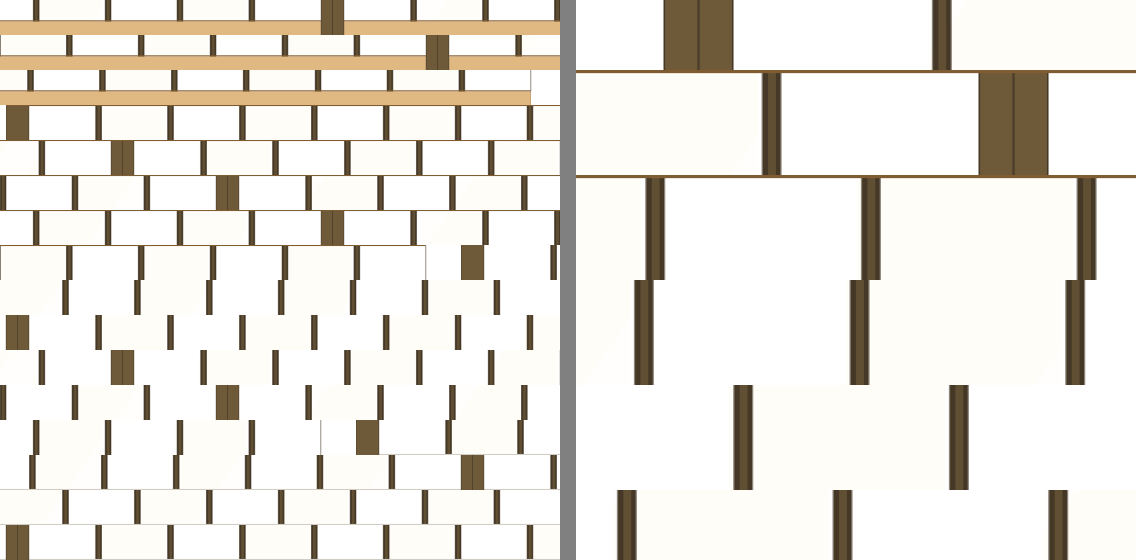
Left, the full canvas; right, a detail of the centre.
A Shadertoy shader for this pattern:

```glsl
// Long railing wrapped into sixteen rows: posts, thin bars, pale panels, four trims.
#define ROWS 16.0        // rows down; one row height is the length unit
#define GROUP_START 48.1667
#define GROUP_LEN 77.0   // four sections and a blank gap
#define RAIL_LEN 76.0
#define SECTION 19.0     // distance from post to post
#define POST_W 0.667
#define BAR_PITCH (SECTION / 9.25)
#define BAR_W 0.167
#define BAND_TOP 0.61
#define LINE_W 0.03
#define SHEEN_PERIOD 4.3

const vec3 WHITE = vec3(1.0);
const vec3 CREAM = vec3(1.0, 0.992, 0.973);
const vec3 TAN   = vec3(0.88, 0.72, 0.51);
const vec3 TRIM  = vec3(0.50, 0.36, 0.20);
const vec3 WOOD  = vec3(0.43, 0.35, 0.225);
const vec3 CORE  = vec3(0.38, 0.31, 0.205);
const vec3 DARK  = vec3(0.27, 0.22, 0.15);
const vec3 GREY  = vec3(0.55, 0.52, 0.48);
const vec3 PALE  = vec3(0.82, 0.80, 0.77);

// Smooth coverage of the interval a..b
float span(float x, float a, float b, float px) {
    return clamp((x - a) / px + 0.5, 0.0, 1.0) * clamp((b - x) / px + 0.5, 0.0, 1.0);
}

// Faint slanted reflection on every other panel
vec3 panelColor(float index, vec2 p, float px) {
    float slant = mod(p.x - 0.7 * p.y, SHEEN_PERIOD);
    float sheen = span(slant, 0.5, 1.6, px);
    return mix(WHITE, CREAM, mod(index, 2.0) * (1.0 - 0.65 * sheen));
}

// Thin bar with grey outline, dark sides and a lighter core
vec3 drawBar(vec3 col, float x, float mask, float px) {
    col = mix(col, GREY, mask * span(x, -0.012, BAR_W + 0.012, px));
    col = mix(col, DARK, mask * span(x, 0.0, BAR_W, px));
    return mix(col, CORE, mask * span(x, 0.05, 0.125, px));
}

// Wide post with dark edges; joined posts show a centre seam
vec3 drawPost(vec3 col, float x, float joined, float px) {
    col = mix(col, DARK, span(x, 0.0, POST_W, px));
    col = mix(col, WOOD, span(x, 0.015, POST_W - 0.015, px));
    float seam = span(x, 0.5 * POST_W - 0.012, 0.5 * POST_W + 0.012, px);
    return mix(col, DARK, 0.8 * joined * seam);
}

void mainImage(out vec4 fragColor, in vec2 fragCoord) {
    vec2 p = fragCoord / iResolution.xy * ROWS;
    float px = ROWS / iResolution.y;

    // Position along the strip, and depth below the top of the row
    float fromTop = ROWS - p.y;
    float row = floor(fromTop);
    float depth = fromTop - row;
    float along = row * ROWS + p.x - GROUP_START;
    float group = floor(along / GROUP_LEN);
    float t = along - group * GROUP_LEN;
    float kind = mod(group + 1.0, 4.0);
    float inRail = step(t, RAIL_LEN);

    // Position inside a section and inside a panel
    float u = mod(t + 0.5, SECTION) - 0.5;
    float q = u - 0.25 * BAR_PITCH + 0.05;
    float index = max(floor(q / BAR_PITCH), 0.0);
    float x = q - index * BAR_PITCH - 0.05;

    vec3 col = panelColor(index, p, px);
    col = drawBar(col, x, step(0.5, index) * step(index, 8.5), px);

    // Trim by group: band, top line, plain, bottom line
    if (kind < 0.5) {
        col = mix(col, TAN, span(depth, BAND_TOP, 2.0, px));
        col = mix(col, TRIM, span(depth, BAND_TOP - LINE_W, BAND_TOP, px));
    } else if (kind > 2.5) {
        col = mix(col, PALE, span(depth, 1.0 - LINE_W, 2.0, px));
    }
    float joined = step(POST_W + 0.5, t);
    col = drawPost(col, u, joined, px);
    if (kind > 0.5 && kind < 1.5) {
        col = mix(col, TRIM, span(depth, -1.0, LINE_W, px));
    }

    // Blank gap and the fine closing line
    col = mix(WHITE, col, inRail);
    float closing = span(t, RAIL_LEN - 0.012, RAIL_LEN + 0.012, px);
    float closingHeight = kind < 0.5 ? span(depth, -1.0, BAND_TOP, px) : 1.0;
    col = mix(col, GREY, closing * closingHeight);

    fragColor = vec4(col, 1.0);
}
```
